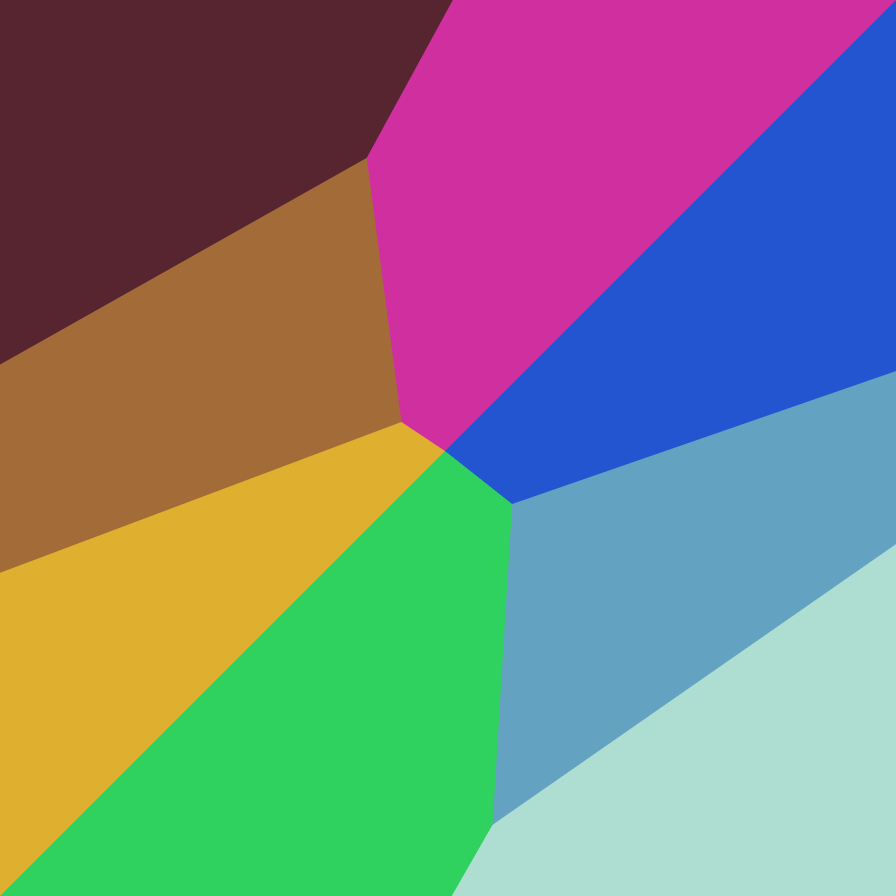
Reproduce this background procedurally as a Shadertoy shader.

```glsl
const int CELLS = 4;
const float EDGE_PIXELS = 1.0;

const vec3 MAROON  = vec3(0.337, 0.145, 0.188);
const vec3 BROWN   = vec3(0.640, 0.420, 0.220);
const vec3 MAGENTA = vec3(0.815, 0.184, 0.627);
const vec3 YELLOW  = vec3(0.875, 0.690, 0.185);
const vec3 BLUE    = vec3(0.140, 0.335, 0.815);
const vec3 STEEL   = vec3(0.390, 0.635, 0.757);
const vec3 MINT    = vec3(0.683, 0.870, 0.825);
const vec3 GREEN   = vec3(0.185, 0.825, 0.370);

// Cell centres and colours on each side of the rising diagonal
const vec2 UPPER_SITES[CELLS] = vec2[CELLS](
    vec2(0.169, 0.852), vec2(0.309, 0.6036), vec2(0.563, 0.637), vec2(0.3925, 0.3814));
const vec3 UPPER_COLORS[CELLS] = vec3[CELLS](MAROON, BROWN, MAGENTA, YELLOW);

const vec2 LOWER_SITES[CELLS] = vec2[CELLS](
    vec2(0.6135, 0.5865), vec2(0.6967, 0.3463), vec2(0.851, 0.1245), vec2(0.4363, 0.3622));
const vec3 LOWER_COLORS[CELLS] = vec3[CELLS](BLUE, STEEL, MINT, GREEN);

// Flat Voronoi cells, blended across the closest bisector
vec3 cellularColor(vec2 p, vec2 sites[CELLS], vec3 colors[CELLS], float edgeWidth) {
    int nearest = 0;
    for (int i = 1; i < CELLS; i++) {
        if (distance(p, sites[i]) < distance(p, sites[nearest])) nearest = i;
    }

    float edgeDistance = 10.0;
    vec3 neighbor = colors[nearest];
    for (int i = 0; i < CELLS; i++) {
        if (i == nearest) continue;
        vec2 middle = 0.5 * (sites[i] + sites[nearest]);
        float d = dot(middle - p, normalize(sites[i] - sites[nearest]));
        if (d < edgeDistance) {
            edgeDistance = d;
            neighbor = colors[i];
        }
    }
    float coverage = clamp(0.5 + edgeDistance / edgeWidth, 0.0, 1.0);
    return mix(neighbor, colors[nearest], coverage);
}

void mainImage(out vec4 fragColor, in vec2 fragCoord) {
    vec2 p = fragCoord / iResolution.xy;
    float edgeWidth = EDGE_PIXELS / min(iResolution.x, iResolution.y);

    vec3 upper = cellularColor(p, UPPER_SITES, UPPER_COLORS, edgeWidth);
    vec3 lower = cellularColor(p, LOWER_SITES, LOWER_COLORS, edgeWidth);

    // Diagonal split between the two cell groups
    float diagonalDistance = (p.y - p.x) * inversesqrt(2.0);
    float upperCoverage = clamp(0.5 + diagonalDistance / edgeWidth, 0.0, 1.0);
    fragColor = vec4(mix(lower, upper, upperCoverage), 1.0);
}
```
